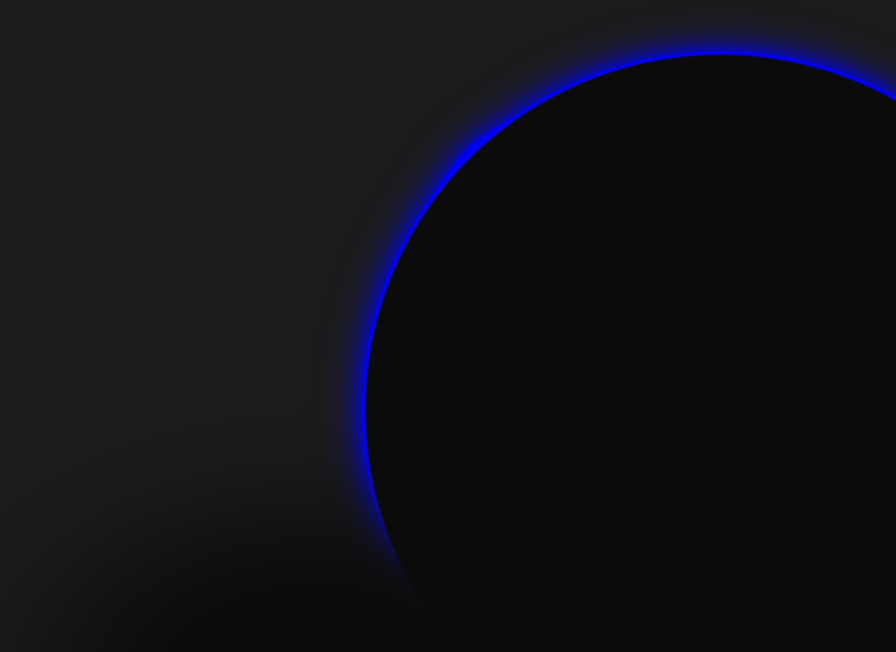
Write a Shadertoy shader that draws this background.

```glsl
const vec3 CHARCOAL = vec3(0.108);
const vec3 NEAR_BLACK = vec3(0.043);
const vec3 ELECTRIC_BLUE = vec3(0.0, 0.0, 0.98);

const vec2 DISC_CENTER = vec2(1.1057, 0.371);
const float DISC_RADIUS = 0.545;

// Charcoal wall with a soft elliptical shadow
vec3 backdrop(vec2 p, vec2 shadowCenter, vec2 shadowSize) {
    float reach = length((p - shadowCenter) / shadowSize);
    return mix(NEAR_BLACK, CHARCOAL, smoothstep(0.25, 1.05, reach));
}

// Bell curve around a center
float bell(float x, float center, float width) {
    float t = (x - center) / width;
    return exp(-t * t);
}

// Bright core plus a halo that decays outward
float rimLight(float dist, float coreWidth, float haloWidth) {
    float core = 1.0 - smoothstep(coreWidth * 0.5, coreWidth * 1.3, dist);
    float beyond = max(dist - coreWidth * 0.5, 0.0) / haloWidth;
    float halo = 0.68 * exp(-pow(beyond, 1.25));
    return max(core * 0.97, halo);
}

void mainImage(out vec4 fragColor, in vec2 fragCoord) {
    vec2 p = fragCoord / iResolution.y;
    float pixel = 1.0 / iResolution.y;

    vec2 offset = p - DISC_CENTER;
    float dist = length(offset) - DISC_RADIUS;

    // Angle from the leftmost point, growing downward
    float angle = atan(-offset.y, -offset.x);

    // Rim swells at the upper left and fades at the lower left
    float coreWidth = 0.0075 + 0.012 * bell(angle, -0.80, 0.11);
    float fade = 1.0 - smoothstep(0.06, 0.56, angle);
    float light = rimLight(dist, coreWidth, 0.021) * fade;

    vec3 color = backdrop(p, vec2(0.484, -0.06), vec2(0.62, 0.42));
    color = mix(color, ELECTRIC_BLUE, light);

    // Dark disc covers the inner side of the rim
    float soft = max(pixel, 0.0025);
    color = mix(NEAR_BLACK, color, smoothstep(-soft, soft, dist));

    fragColor = vec4(color, 1.0);
}
```
